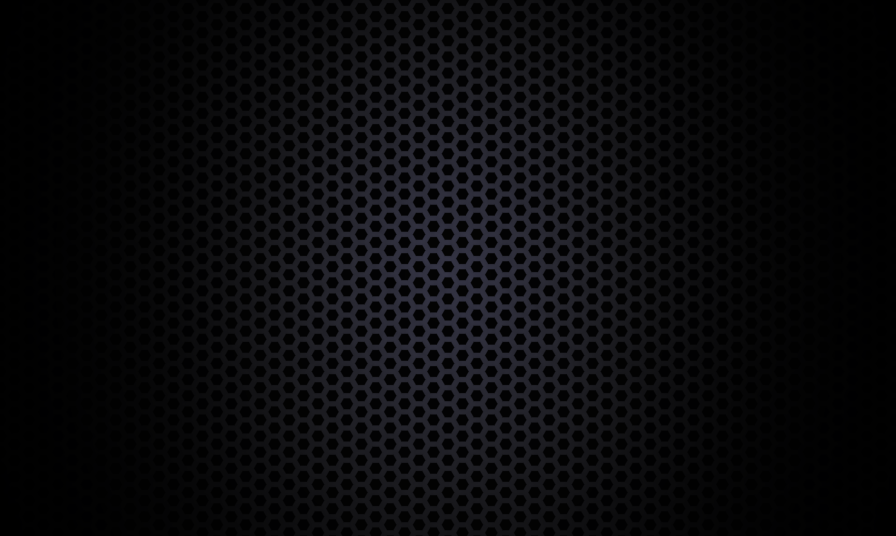
This pattern is drawn by a Shadertoy shader. Its source:

```glsl
// Dark perforated metal sheet with hexagonal holes under a soft central glow.

const vec2 PITCH = vec2(0.02695, 0.0301);  // column and row spacing, canvas heights
const float HOLE_APOTHEM = 0.0101;
const vec2 GLOW_SIZE = vec2(0.41, 0.53);
const vec3 STEEL = vec3(0.192, 0.192, 0.215);
const vec3 BLUE_STEEL = vec3(0.195, 0.195, 0.255);
const vec3 HOLE = vec3(0.010, 0.010, 0.013);

// Signed distance to a hexagon with flat top and bottom.
float hexagon(vec2 p, float apothem) {
    p = abs(p);
    return max(p.y, dot(p, vec2(0.8660254, 0.5))) - apothem;
}

// Offset from the nearest cell centre on a column-staggered lattice.
vec2 staggeredCell(vec2 p, vec2 pitch) {
    vec2 period = vec2(2.0 * pitch.x, pitch.y);
    vec2 a = mod(p + 0.5 * period, period) - 0.5 * period;
    vec2 b = mod(p, period) - 0.5 * period;
    return dot(a, a) < dot(b, b) ? a : b;
}

float ellipticGlow(vec2 p, vec2 size) {
    vec2 q = p / size;
    return exp(-dot(q, q));
}

// Layered sines give the metal a faint uneven tone.
float mottling(vec2 p) {
    float sum = 0.0;
    float weight = 0.5;
    for (int i = 0; i < 3; i++) {
        sum += weight * sin(p.x + 1.7 * sin(p.y)) * sin(1.3 * p.y + p.x);
        p = mat2(1.6, 1.2, -1.2, 1.6) * p;
        weight *= 0.5;
    }
    return sum;
}

vec3 metal(vec2 p, float rimDistance) {
    float glow = ellipticGlow(p, GLOW_SIZE);
    float blue = ellipticGlow(p, 0.7 * GLOW_SIZE);
    float rim = exp(-abs(rimDistance) / 0.0015);
    float tone = 1.0 + 0.08 * mottling(70.0 * p) - 0.08 * rim;
    return mix(STEEL, BLUE_STEEL, blue) * glow * tone;
}

void mainImage(out vec4 fragColor, in vec2 fragCoord) {
    vec2 p = (fragCoord - 0.5 * iResolution.xy) / iResolution.y;

    // Hexagonal perforations
    vec2 cell = staggeredCell(p - vec2(0.0, 0.0025), PITCH);
    float d = hexagon(cell, HOLE_APOTHEM);
    float softness = max(0.8 / iResolution.y, 0.0012);
    float sheet = smoothstep(-softness, softness, d);

    // Lit sheet over dark openings
    vec3 opening = HOLE * ellipticGlow(p, 1.4 * GLOW_SIZE);
    vec3 color = mix(opening, metal(p, d), sheet);
    fragColor = vec4(color, 1.0);
}
```
